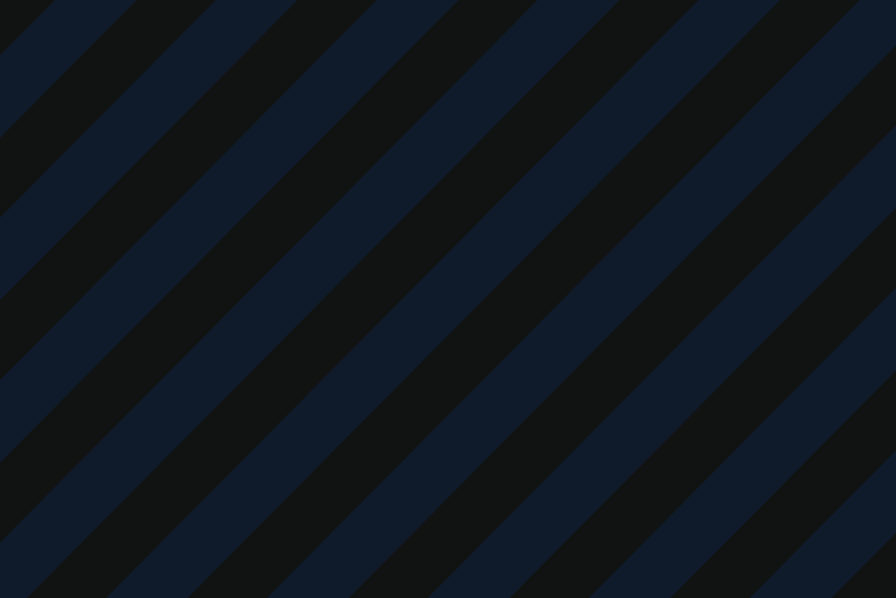
Write a WebGL 1 fragment shader that draws this pattern.

```glsl
precision highp float;

// Diagonal navy and near-black stripes of almost equal width, rising to the right.

uniform vec2 u_resolution;

// Antialiased coverage of a band filling the first part of each period.
float stripeMask(float phase, float duty, float blur) {
    float fromCentre = abs(fract(phase - 0.5 * duty + 0.5) - 0.5);
    return 1.0 - smoothstep(-blur, blur, fromCentre - 0.5 * duty);
}

void main() {
    // Canvas height is one unit.
    vec2 p = gl_FragCoord.xy / u_resolution.y;

    // Distance along the top edge, sheared down the slope and counted in periods.
    float period = 0.2691;
    float along = p.x + 0.991 * (1.0 - p.y);
    float phase = (along - 0.0918) / period;

    // Edge softness of about one pixel across the stripe.
    float blur = 0.8 / (u_resolution.y * period);

    vec3 black = vec3(0.067, 0.073, 0.069);
    vec3 navy = vec3(0.059, 0.104, 0.168);
    gl_FragColor = vec4(mix(black, navy, stripeMask(phase, 0.508, blur)), 1.0);
}
```
